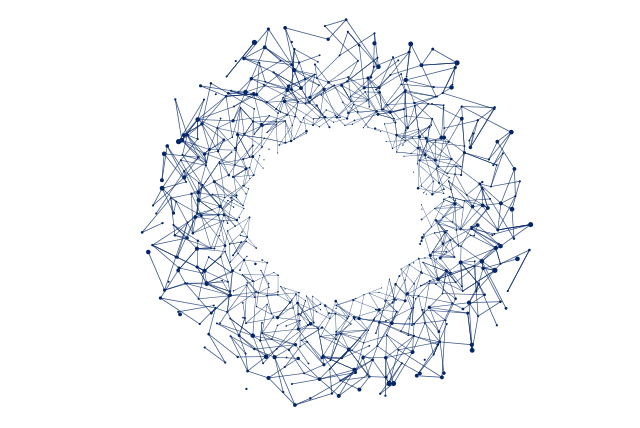
Write a Shadertoy shader that draws this background.

```glsl
const float SECTORS = 44.0;
const float ROWS = 6.0;
const float LAYERS = 3.0;
const float INNER_RADIUS = 0.196;
const float CELL_ANGLE = 6.2831853 / SECTORS;

vec3 hash3(vec3 p) {
    p = fract(p * vec3(0.1031, 0.1030, 0.0973));
    p += dot(p, p.yxz + 33.33);
    return fract((p.xxy + p.yxx) * p.zyx);
}

// Random values belonging to one node; sectors wrap around the ring
vec3 nodeSeed(vec3 id, float salt) {
    return hash3(vec3(mod(id.x, SECTORS) + 7.0, id.y + 19.0, id.z * 31.0 + salt * 13.0 + 3.0));
}

// The rims of the ring carry fewer layers than its body
bool nodeExists(vec3 id) {
    bool rim = id.y < 0.5 || id.y > ROWS - 1.5;
    return id.y >= 0.0 && id.y < ROWS && id.z < (rim ? LAYERS - 1.0 : LAYERS);
}

// Log-polar cells keep their shape while growing outward
vec2 nodePosition(vec3 id) {
    vec2 cell = id.xy + nodeSeed(id, 0.0).xy;
    float angle = cell.x * CELL_ANGLE;
    return INNER_RADIUS * exp(cell.y * CELL_ANGLE) * vec2(cos(angle), sin(angle));
}

float segmentDistance(vec2 p, vec2 a, vec2 b) {
    vec2 ab = b - a;
    float t = clamp(dot(p - a, ab) / max(dot(ab, ab), 1e-7), 0.0, 1.0);
    return length(p - a - ab * t);
}

// Share of a pixel covered by a stroke, also when thinner than the pixel
float strokeCoverage(float d, float halfWidth, float pixel) {
    return max(0.0, min(0.5, (d + halfWidth) / pixel) - max(-0.5, (d - halfWidth) / pixel));
}

void mainImage(out vec4 fragColor, in vec2 fragCoord) {
    float pixel = 1.0 / iResolution.y;
    vec2 p = fragCoord * pixel - vec2(0.525 * iResolution.x / iResolution.y, 0.5);
    float radius = length(p);
    float clearLines = 1.0;
    float dots = 0.0;

    if (radius > 0.18 && radius < 0.48) {
        vec2 home = floor(vec2(atan(p.y, p.x), log(radius / INNER_RADIUS)) / CELL_ANGLE);
        for (float y = -1.0; y <= 1.0; y++)
        for (float x = -1.0; x <= 1.0; x++)
        for (float layer = 0.0; layer < LAYERS; layer++) {
            vec3 id = vec3(home + vec2(x, y), layer);
            if (!nodeExists(id)) continue;
            vec2 node = nodePosition(id);
            float nodeRadius = length(node);
            float weight = nodeSeed(id, 0.0).z;

            // Heavier nodes are larger and hold more links
            float size = nodeRadius * mix(0.0055, 0.0155, weight * weight * weight);
            dots = max(dots, clamp((size - length(p - node)) / pixel + 0.5, 0.0, 1.0));

            float links = 1.0 + floor(5.0 * weight * weight);
            for (float i = 1.0; i <= links; i++) {
                vec3 pick = nodeSeed(id, i);
                vec3 other = vec3(id.xy + floor(pick.xy * 3.0) - 1.0, floor(pick.z * LAYERS));
                if (!nodeExists(other)) continue;
                float d = segmentDistance(p, node, nodePosition(other));
                clearLines *= 1.0 - 0.8 * strokeCoverage(d, 0.0021 * radius, pixel);
            }
        }
    }

    // Navy ink on white
    float ink = 1.0 - clearLines * (1.0 - dots);
    fragColor = vec4(mix(vec3(1.0), vec3(0.02, 0.15, 0.40), ink), 1.0);
}
```
